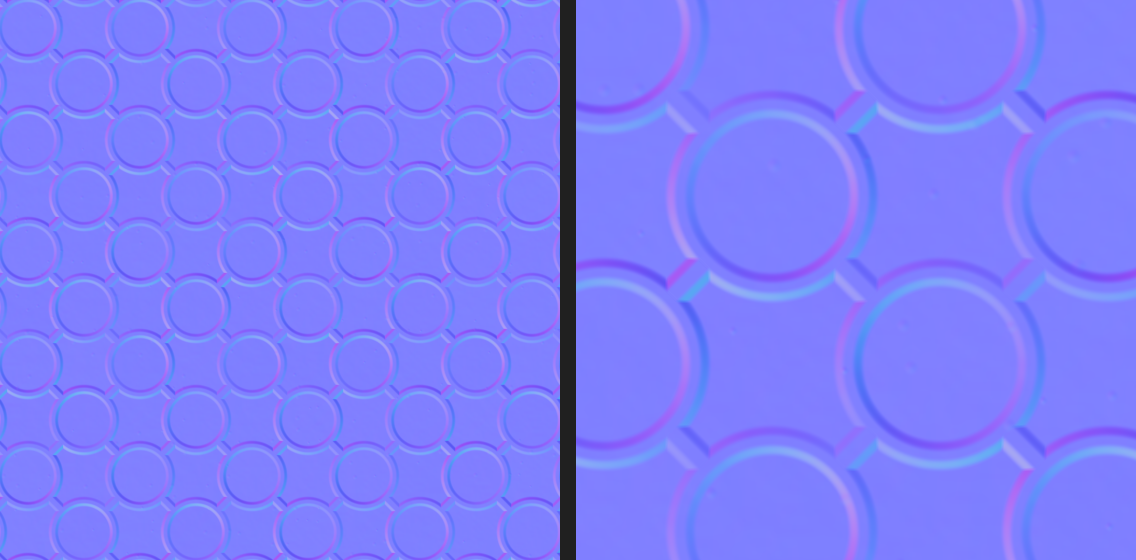
Left: the whole. Right: its middle third, enlarged.
Write a WebGL 1 fragment shader that draws this texture map.

```glsl
precision highp float;
// Tangent-space normal map of a floor of round studs in a checkerboard layout.
// Grooved rings, joined by short diagonal channels, part the discs from the
// concave tiles; normals are central differences of one wrapping height field.

uniform vec2 u_resolution;

const float CELLS = 10.0;          // checker cells per side, five discs per row
const float RING_RADIUS = 0.545;   // all lengths below are in cells
const float RING_HALF = 0.057;
const float CHANNEL_HALF = 0.07;
const float BEVEL = 0.034;
const float DEPTH = 0.015;
const float TILT = 0.022;
const float PITS_PER_CELL = 5.0;

vec2 hash22(vec2 p) {
  vec3 q = fract(vec3(p.xyx) * vec3(0.1031, 0.1030, 0.0973));
  q += dot(q, q.yzx + 33.33);
  return fract((q.xx + q.yz) * q.zy);
}

// Value noise that wraps after a whole number of lattice steps
float wrapNoise(vec2 p, float period) {
  vec2 i = floor(p);
  vec2 f = fract(p);
  f = f * f * (3.0 - 2.0 * f);
  float a = hash22(mod(i, period)).x;
  float b = hash22(mod(i + vec2(1.0, 0.0), period)).x;
  float c = hash22(mod(i + vec2(0.0, 1.0), period)).x;
  float d = hash22(mod(i + vec2(1.0, 1.0), period)).x;
  return mix(mix(a, b, f.x), mix(c, d, f.x), f.y);
}

// Converts between cell axes and their diagonals
vec2 toDiagonal(vec2 p) { return vec2(p.x + p.y, p.x - p.y); }
vec2 fromDiagonal(vec2 d) { return 0.5 * vec2(d.x + d.y, d.x - d.y); }

// Signed distance to the groove around a disc, negative inside the groove
float grooveDistance(vec2 diagonal, float radius) {
  float ring = abs(radius - RING_RADIUS) - RING_HALF;
  float channel = min(abs(diagonal.x), abs(diagonal.y)) * 0.7071 - CHANNEL_HALF;
  return min(ring, max(channel, RING_RADIUS - radius));
}

// Raised disc or tile, each one leaning slightly its own way
float studHeight(vec2 p) {
  vec2 d = toDiagonal(p);
  vec2 center = vec2(2.0 * floor(0.5 * d.x + 0.5), 2.0 * floor(0.5 * d.y) + 1.0);
  vec2 local = d - center;
  float radius = length(fromDiagonal(local));
  vec2 side = vec2(local.x < 0.0 ? -1.0 : 1.0, local.y < 0.0 ? -1.0 : 1.0);
  vec2 piece = fromDiagonal(center + side * step(RING_RADIUS, radius));
  vec2 tilt = (hash22(mod(floor(piece), CELLS) + 7.0) - 0.5) * TILT;
  float land = smoothstep(-BEVEL, BEVEL, grooveDistance(local, radius));
  return land * (DEPTH + dot(tilt, p - piece));
}

// Sparse small pits, kept inside their grid squares
float pitHeight(vec2 p) {
  vec2 g = p * PITS_PER_CELL;
  vec2 id = mod(floor(g), CELLS * PITS_PER_CELL);
  vec2 offset = 0.3 + 0.4 * hash22(id + 19.0);
  vec2 kind = hash22(id + 83.0);
  float size = mix(0.12, 0.25, kind.y);
  float pit = 1.0 - smoothstep(0.0, size, length(fract(g) - offset));
  return -0.0016 * pit * step(0.9, kind.x);
}

float surfaceHeight(vec2 p) {
  float grain = 0.0014 * wrapNoise(p * 6.0, CELLS * 6.0)
              + 0.0006 * wrapNoise(p * 15.0, CELLS * 15.0);
  return studHeight(p) + pitHeight(p) + grain;
}

vec3 surfaceNormal(vec2 p, float reach) {
  vec2 e = vec2(reach, 0.0);
  vec2 slope = vec2(surfaceHeight(p + e.xy) - surfaceHeight(p - e.xy),
                    surfaceHeight(p + e.yx) - surfaceHeight(p - e.yx));
  return normalize(vec3(-slope / (2.0 * reach), 1.0));
}

void main() {
  vec2 p = gl_FragCoord.xy / u_resolution * CELLS;
  vec3 normal = surfaceNormal(p, 0.012);
  gl_FragColor = vec4(normal * 0.5 + 0.5, 1.0);
}
```
